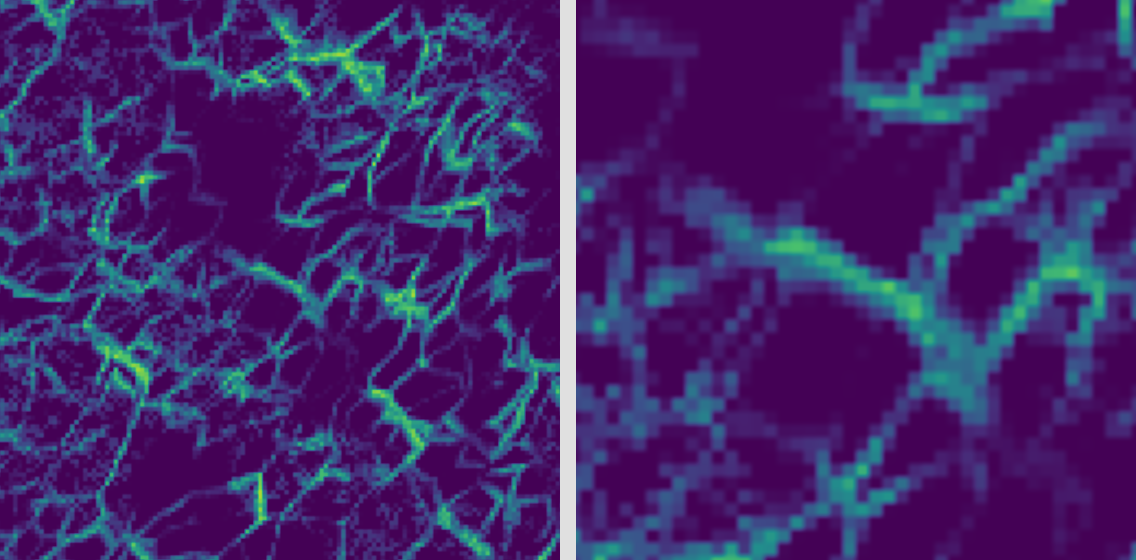
Left, the full canvas; right, a detail of the centre.
Give the GLSL for this texture, as a WebGL 1 fragment shader.

```glsl
precision highp float;
// Edge-strength map: glowing contours of irregular patches on deep violet.
// Warped, slanted Voronoi patches get random tones; borders shine by tone
// difference. Sampled on a coarse grid, grained, and coloured by a ramp.
uniform vec2 u_resolution;

const float TEXELS = 128.0;              // coarse samples across the canvas
const float LARGE_PATCHES = 9.0;
const float SMALL_PATCHES = 16.0;
const float STRETCH = 1.6;               // patch elongation along SLANT
const vec2  SLANT = vec2(0.64, 0.768);
const vec2  BROAD_NORMAL = vec2(0.50, 0.866); // borders facing this are thick
const float THIN = 0.0049;
const float THICK = 0.0074;
const float SOFT_SIDE = 2.0;             // widening on the darker side
const float GAIN = 1.42;
const float SHOULDER = 1.2;              // compression of the highlights
const float GRAIN = 0.29;
const float FLOOR_LEVEL = 0.055;

const vec3 VIOLET = vec3(0.267, 0.005, 0.333);
const vec3 INDIGO = vec3(0.281, 0.165, 0.473);
const vec3 BLUE   = vec3(0.232, 0.318, 0.545);
const vec3 TEAL   = vec3(0.128, 0.565, 0.551);
const vec3 GREEN  = vec3(0.280, 0.750, 0.430);
const vec3 LIME   = vec3(0.670, 0.860, 0.200);
const vec3 YELLOW = vec3(0.990, 0.906, 0.144);

float hash(vec2 p) {
  vec3 h = fract(vec3(p.xyx) * 0.1031);
  h += dot(h, h.yzx + 33.33);
  return fract((h.x + h.y) * h.z);
}

float noise(vec2 p) {
  vec2 i = floor(p), f = fract(p);
  f = f * f * (3.0 - 2.0 * f);
  return mix(mix(hash(i), hash(i + vec2(1, 0)), f.x),
             mix(hash(i + vec2(0, 1)), hash(i + vec2(1, 1)), f.x), f.y);
}

vec2 noise2(vec2 p) {
  return vec2(noise(p), noise(p + 57.3)) - 0.5;
}

// Jittered site of a grid cell
vec2 site(vec2 cell) {
  return 0.08 + 0.84 * vec2(hash(cell + 11.7), hash(cell + 83.1));
}

// Strongest border near p, weighted by tone step and direction
float borders(vec2 p, float scale, float seed) {
  vec2 across = vec2(-SLANT.y, SLANT.x);
  vec2 axisU = SLANT * scale / STRETCH, axisV = across * scale * 1.2;
  vec2 q = vec2(dot(p, axisU), dot(p, axisV)) + seed;
  vec2 base = floor(q), f = fract(q);

  vec2 nearest = vec2(9.0), home = base;
  for (int y = -1; y <= 1; y++)
    for (int x = -1; x <= 1; x++) {
      vec2 o = vec2(float(x), float(y));
      vec2 r = o + site(base + o) - f;
      if (dot(r, r) < dot(nearest, nearest)) { nearest = r; home = base + o; }
    }

  float tone = hash(home + 5.3), best = 0.0;
  for (int y = -1; y <= 1; y++)
    for (int x = -1; x <= 1; x++) {
      vec2 o = vec2(float(x), float(y));
      vec2 r = o + site(base + o) - f;
      vec2 gap = r - nearest;
      if (dot(gap, gap) > 0.0001) {
        vec2 dir = normalize(gap);
        vec2 slope = axisU * dir.x + axisV * dir.y;
        float d = dot(0.5 * (r + nearest), dir) / length(slope);
        float facing = abs(dot(normalize(slope), BROAD_NORMAL));
        facing *= facing;
        float rise = hash(base + o + 5.3) - tone;
        float width = mix(THIN, THICK, facing);
        width *= mix(1.0, SOFT_SIDE, facing * step(0.0, rise));
        float power = (0.12 + 0.9 * abs(rise)) * mix(0.8, 1.15, facing);
        best = max(best, power * exp(-d * d / (width * width)));
      }
    }
  return best;
}

// Edge strength of one coarse texel
float strength(vec2 texel) {
  vec2 p = (texel + 0.5) / TEXELS;
  vec2 w = p + 0.045 * noise2(p * 7.0 + 3.1) + 0.014 * noise2(p * 24.0 + 9.4);
  float busy = smoothstep(0.22, 0.42, noise(p * 3.2 + 21.6));
  float detail = smoothstep(0.32, 0.58, noise(p * 4.6 + 40.2));
  float fade = mix(0.2, 1.15, smoothstep(0.2, 0.75, noise(p * 17.0 + 6.5)));
  float large = borders(w, LARGE_PATCHES, 30.0);
  float small = borders(w + 0.013, SMALL_PATCHES, 70.0) * detail * 0.85;
  float lines = max(large, small) * fade * mix(0.06, 1.0, busy) * GAIN;

  // Blotchy speckle, gathered around the lines
  float speck = hash(texel + 140.0);
  float mottle = smoothstep(0.42, 0.78, 0.6 * noise(p * 44.0 + 15.0) + 0.4 * speck);
  mottle *= smoothstep(0.25, 0.55, noise(p * 6.0 + 77.0)) * mix(0.3, 1.0, busy);
  mottle *= mix(0.7, 1.0, smoothstep(0.01, 0.15, lines));

  float v = lines * (0.75 + 0.5 * speck) + GRAIN * mottle - FLOOR_LEVEL;
  return 1.0 - exp(-SHOULDER * max(v, 0.0));
}

vec3 ramp(float v) {
  vec3 c = mix(VIOLET, INDIGO, clamp(v / 0.125, 0.0, 1.0));
  c = mix(c, BLUE, clamp((v - 0.125) / 0.125, 0.0, 1.0));
  c = mix(c, TEAL, clamp((v - 0.25) / 0.25, 0.0, 1.0));
  c = mix(c, GREEN, clamp((v - 0.5) / 0.2, 0.0, 1.0));
  c = mix(c, LIME, clamp((v - 0.7) / 0.17, 0.0, 1.0));
  return mix(c, YELLOW, clamp((v - 0.87) / 0.13, 0.0, 1.0));
}

void main() {
  vec2 g = gl_FragCoord.xy / min(u_resolution.x, u_resolution.y) * TEXELS - 0.5;
  vec2 i = floor(g), f = smoothstep(0.15, 0.85, fract(g)); // softened texel edges
  float low = mix(strength(i), strength(i + vec2(1, 0)), f.x);
  float high = mix(strength(i + vec2(0, 1)), strength(i + vec2(1, 1)), f.x);
  gl_FragColor = vec4(ramp(mix(low, high, f.y)), 1.0);
}
```
